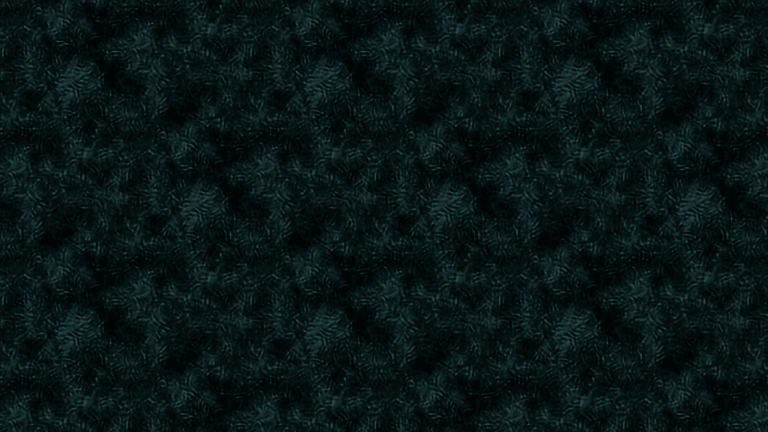
Write a Shadertoy shader that draws this texture.

```glsl
const float TILE_WIDTH = 0.575;        // in canvas heights; rows are half as tall
const float CLOUD_CELLS = 6.0;         // even, so the half shift stays on the grid
const int   CLOUD_OCTAVES = 5;
const float CLOUD_FALLOFF = 0.82;
const float CLOUD_GAIN = 0.62;
const float STROKE_CELLS = 24.0;
const float BRISTLE_SPACING = 0.0175;  // in tile widths
const float STROKE_CURL = 0.35;
const float STROKE_GAIN = 0.28;
const float GLINT_GAIN = 0.40;
const float BASE_TONE = 0.46;
const vec2  DARK_SPOT = vec2(0.08, 1.185);
const vec2  LIGHT_SPOT = vec2(0.39, 1.115);
const vec3  SHADOW = vec3(0.0, 0.016, 0.017);
const vec3  TEAL = vec3(0.022, 0.080, 0.081);
const vec3  HIGHLIGHT = vec3(0.105, 0.200, 0.200);
const float TAU = 6.2831853;
const int   SAMPLES = 2;

vec3 hash3(vec2 cell, float seed) {
    vec3 p = fract(vec3(cell, seed) * vec3(0.1031, 0.1030, 0.0973));
    p += dot(p, p.yxz + 33.33);
    return fract((p.xxy + p.yzz) * p.zyx);
}

// Wraps a grid cell into one tile, each row of tiles shifted by half a tile
vec2 wrapCell(vec2 cell, float cells) {
    float rowHeight = 0.5 * cells;
    float row = floor(cell.y / rowHeight);
    return vec2(mod(cell.x + row * rowHeight, cells), cell.y - row * rowHeight);
}

float cornerSlope(vec2 cell, vec2 corner, vec2 f, float cells) {
    float angle = TAU * hash3(wrapCell(cell + corner, cells), cells).x;
    return dot(vec2(cos(angle), sin(angle)), f - corner);
}

float gradientNoise(vec2 uv, float cells) {
    vec2 p = uv * cells;
    vec2 cell = floor(p);
    vec2 f = p - cell;
    vec2 w = f * f * f * (f * (f * 6.0 - 15.0) + 10.0);
    float low = mix(cornerSlope(cell, vec2(0, 0), f, cells),
                    cornerSlope(cell, vec2(1, 0), f, cells), w.x);
    float high = mix(cornerSlope(cell, vec2(0, 1), f, cells),
                     cornerSlope(cell, vec2(1, 1), f, cells), w.x);
    return mix(low, high, w.y);
}

float clouds(vec2 uv) {
    float sum = 0.0, amplitude = 1.0, cells = CLOUD_CELLS;
    for (int i = 0; i < CLOUD_OCTAVES; i++) {
        sum += amplitude * gradientNoise(uv, cells);
        amplitude *= CLOUD_FALLOFF;
        cells *= 2.0;
    }
    return sum;
}

// Overlapping dabs of curved parallel bristle marks
float brushStrokes(vec2 uv, float cells) {
    vec2 p = uv * cells;
    vec2 home = floor(p);
    float frequency = TAU / (BRISTLE_SPACING * cells);
    float sum = 0.0;
    for (int y = -1; y <= 1; y++)
    for (int x = -1; x <= 1; x++) {
        vec2 cell = home + vec2(x, y);
        vec2 id = wrapCell(cell, cells);
        vec3 place = hash3(id, cells + 5.0);
        vec3 style = hash3(id, cells + 11.0);
        float angle = TAU * place.z;
        float c = cos(angle), s = sin(angle);
        vec2 q = mat2(c, -s, s, c) * (p - cell - place.xy);
        float window = max(0.0, 1.0 - q.x * q.x - 1.8 * q.y * q.y);
        float bend = q.y + STROKE_CURL * (style.x * 2.0 - 1.0) * q.x * q.x;
        float wave = cos(bend * frequency * mix(0.75, 1.15, style.y) + TAU * style.z);
        sum += window * window * wave * mix(0.6, 1.5, style.y * style.z);
    }
    return sum;
}

// Soft patch placed once in every tile
float patchMask(vec2 uv, vec2 center, vec2 size) {
    vec2 d = uv - center;
    float row = round(d.y * 2.0);
    d -= 0.5 * vec2(-row, row);
    d.x -= round(d.x);
    d /= size;
    return exp(-dot(d, d));
}

vec3 paint(vec2 uv) {
    float cloud = clouds(uv);
    float strokes = brushStrokes(uv, STROKE_CELLS)
                  + 0.8 * brushStrokes(uv, STROKE_CELLS * 1.5);
    float strength = clamp(0.85 + 0.7 * cloud, 0.35, 1.5);
    float ragged = 1.0 + 0.7 * cloud;
    float tone = BASE_TONE + CLOUD_GAIN * cloud;
    tone += strength * (STROKE_GAIN * strokes + GLINT_GAIN * smoothstep(0.5, 1.5, strokes));
    tone -= 0.42 * ragged * patchMask(uv, DARK_SPOT, vec2(0.13, 0.05));
    tone += 0.20 * ragged * patchMask(uv, LIGHT_SPOT, vec2(0.10, 0.08));
    tone = clamp(tone, 0.0, 1.3);
    return tone < 0.5 ? mix(SHADOW, TEAL, tone * 2.0) : mix(TEAL, HIGHLIGHT, tone * 2.0 - 1.0);
}

void mainImage(out vec4 fragColor, in vec2 fragCoord) {
    vec3 color = vec3(0.0);
    for (int j = 0; j < SAMPLES; j++)
    for (int i = 0; i < SAMPLES; i++) {
        vec2 offset = (vec2(i, j) + 0.5) / float(SAMPLES) - 0.5;
        color += paint((fragCoord + offset) / (iResolution.y * TILE_WIDTH));
    }
    fragColor = vec4(color / float(SAMPLES * SAMPLES), 1.0);
}
```
